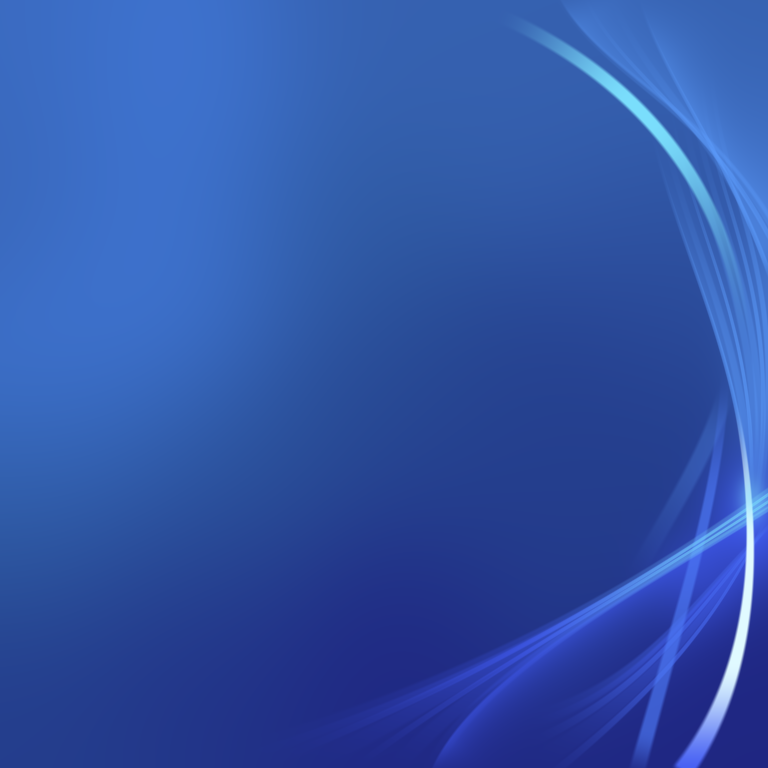
A WebGL 2 fragment shader for this background:

```glsl
#version 300 es
precision highp float;
// Deep blue backdrop with curved ribbons of light sweeping along the right side.
// The backdrop blends soft colour pools; each ribbon is a cubic Bezier curve whose
// signed distance shapes a thin strand, a fan of strands or a one-sided veil.

uniform vec2 u_resolution;
out vec4 fragColor;

const vec3 SKY = vec3(.25, .46, .83);
const vec3 STEEL = vec3(.21, .38, .69);
const vec3 TEAL = vec3(.17, .34, .61);
const vec3 NAVY = vec3(.14, .24, .55);
const vec3 INDIGO = vec3(.12, .15, .51);
const vec3 VIOLET = vec3(.25, .35, .95);
const vec3 AZURE = vec3(.36, .61, .99);
const vec3 CYAN = vec3(.48, .87, .99);
const vec3 WHITE = vec3(.88, .98, 1.);
const float POOL_RADIUS = .175;
const int COARSE_STEPS = 8;

float hash(float n) {
    n = fract(n * .1031);
    n *= n + 33.33;
    return fract(n * (n + n));
}

float glow(vec2 p, float x, float y, vec2 radius) {
    vec2 d = (p - vec2(x, y)) / radius;
    return exp(-dot(d, d));
}

// Adds one weighted colour pool; alpha accumulates the weights.
void pool(inout vec4 sum, vec2 p, float x, float y, vec3 colour) {
    sum += vec4(colour, 1.) * (glow(p, x, y, vec2(POOL_RADIUS)) + 1e-5);
}

vec3 backdrop(vec2 p) {
    vec4 sum = vec4(0.);
    pool(sum, p, .00, .98, mix(STEEL, SKY, .45));
    pool(sum, p, .00, .74, mix(STEEL, SKY, .2));
    pool(sum, p, .23, .90, SKY);
    pool(sum, p, .22, .66, SKY);
    pool(sum, p, .09, .49, SKY);
    pool(sum, p, .06, .32, TEAL);
    pool(sum, p, .29, .37, mix(NAVY, TEAL, .8));
    pool(sum, p, .50, .97, STEEL);
    pool(sum, p, .72, .84, STEEL);
    pool(sum, p, .45, .70, mix(TEAL, STEEL, .3));
    pool(sum, p, .84, .66, mix(NAVY, STEEL, .5));
    pool(sum, p, .97, .97, STEEL);
    pool(sum, p, .53, .49, mix(NAVY, TEAL, .4));
    pool(sum, p, .76, .47, NAVY);
    pool(sum, p, .70, .32, NAVY);
    pool(sum, p, .52, .16, INDIGO);
    pool(sum, p, .25, .16, mix(INDIGO, NAVY, .5));
    pool(sum, p, .02, .05, NAVY);
    pool(sum, p, .95, .08, INDIGO);
    return sum.rgb / sum.a;
}

vec2 bezier(mat4x2 c, float t) {
    float s = 1. - t;
    return c * vec4(s * s * s, 3. * s * s * t, 3. * s * t * t, t * t * t);
}

// Signed distance to the nearest curve point, and its parameter.
vec2 nearest(vec2 p, mat4x2 c) {
    float t = 0., best = 1e9;
    for (int i = 0; i <= COARSE_STEPS; i++) {
        float u = float(i) / float(COARSE_STEPS);
        vec2 r = p - bezier(c, u);
        if (dot(r, r) < best) { best = dot(r, r); t = u; }
    }
    vec2 r, v;
    for (int i = 0; i < 4; i++) {
        float s = 1. - t;
        r = p - bezier(c, t);
        v = 3. * (s * s * (c[1] - c[0]) + 2. * s * t * (c[2] - c[1]) + t * t * (c[3] - c[2]));
        t = clamp(t + dot(r, v) / dot(v, v), 0., 1.);
    }
    return vec2((v.x * r.y - v.y * r.x) / length(v), t);
}

float fadeEnds(float t, vec2 f) {
    return smoothstep(0., f.x, t) * smoothstep(0., f.y, 1. - t);
}

// Thin band whose half width runs from w.x to w.y.
float strand(vec2 p, mat4x2 c, vec2 w, vec2 fade) {
    vec2 n = nearest(p, c);
    float h = mix(w.x, w.y, n.y * n.y);
    return (1. - smoothstep(h * .6, h + .0015, abs(n.x))) * fadeEnds(n.y, fade);
}

// Crisp on the curve, dissolving to its left-hand side.
float veil(vec2 p, mat4x2 c, float width, vec2 fade) {
    vec2 n = nearest(p, c);
    return smoothstep(-.002, .002, n.x) * exp(-max(n.x, 0.) / width) * fadeEnds(n.y, fade);
}

void light(inout vec3 col, vec3 colour, float amount) {
    col = mix(col, colour, min(amount, 1.));
}

// Strands of varied strength spread between two curves.
void fan(inout vec3 col, vec2 p, mat4x2 a, mat4x2 b, int count, vec3 tint, vec2 w, vec2 fade) {
    for (int i = 0; i < count; i++) {
        float k = float(i) / float(count - 1), h = hash(float(i + count));
        light(col, tint, (.25 + .4 * h) * strand(p, a * (1. - k) + b * k, w * (1.4 - h), fade));
    }
}

void main() {
    vec2 p = gl_FragCoord.xy / u_resolution;
    vec3 col = backdrop(p);
    light(col, AZURE, .45 * glow(p, 1.01, .58, vec2(.05, .22)));
    light(col, VIOLET, .7 * glow(p, .98, .33, vec2(.06, .08)));
    light(col, VIOLET, .4 * glow(p, .91, .25, vec2(.06)));
    if (p.x > .25) {
        // Upper sweep
        mat4x2 crest = mat4x2(.72, 1.02, .77, .9, .93, .87, 1.03, .66);
        mat4x2 fold = mat4x2(.83, 1.01, .86, .9, .95, .8, 1.01, .62);
        mat4x2 rim = mat4x2(.846, .84, .88, .68, .965, .54, .974, .35);
        mat4x2 side = mat4x2(.925, .93, .93, .74, 1.04, .66, .985, .33);
        light(col, AZURE, .45 * veil(p, crest, .06, vec2(.2, .1)));
        light(col, AZURE, .35 * veil(p, fold, .03, vec2(.3, .2)));
        light(col, AZURE, .5 * veil(p, rim, .045, vec2(.6, .1)));
        fan(col, p, crest, fold, 4, AZURE, vec2(.003, .006), vec2(.8, .1));
        fan(col, p, rim, side, 7, AZURE, vec2(.003, .005), vec2(.8, .2));
        light(col, CYAN, strand(p, mat4x2(.645, .982, .8, .915, .955, .78, .972, .54), vec2(.01, .008), vec2(.4, .55)));

        // Lower sweep
        mat4x2 outer = mat4x2(1.02, .375, .86, .26, .65, .12, .3, .015);
        mat4x2 inner = mat4x2(1.02, .35, .85, .24, .6, .12, .555, -.02);
        mat4x2 bow = mat4x2(1.02, .33, .92, .25, .85, .1, .68, .06);
        mat4x2 hem = mat4x2(1., .33, .94, .2, .86, .1, .69, -.03);
        mat4x2 cross = mat4x2(.945, .53, .94, .36, .89, .22, .825, -.02);
        light(col, VIOLET, .35 * veil(p, outer, .04, vec2(.1, .5)));
        light(col, VIOLET, .55 * veil(p, inner, .025, vec2(.1, .15)));
        light(col, VIOLET, .5 * veil(p, bow, .03, vec2(.1, .6)));
        fan(col, p, bow, hem, 4, mix(VIOLET, AZURE, .3), vec2(.002, .012), vec2(.2, .5));
        light(col, AZURE, .25 * strand(p, mat4x2(.947, .5, .93, .42, .87, .33, .82, .24), vec2(.012), vec2(.3, .6)));
        light(col, mix(VIOLET, AZURE, .5), .65 * strand(p, cross, vec2(.006, .012), vec2(.4, .1)));
        vec3 tint = mix(VIOLET, CYAN, smoothstep(.65, 1., p.x));
        fan(col, p, outer, inner, 6, tint, vec2(.0025, .011), vec2(.05, .55));
        vec3 tip = mix(VIOLET, WHITE, smoothstep(-.02, .14, p.y));
        light(col, tip, strand(p, mat4x2(.957, .479, .985, .34, 1., .14, .885, -.01), vec2(.003, .016), vec2(.35, .02)));
    }
    light(col, CYAN, .5 * glow(p, .98, .35, vec2(.018, .03)));
    fragColor = vec4(col, 1.);
}
```
